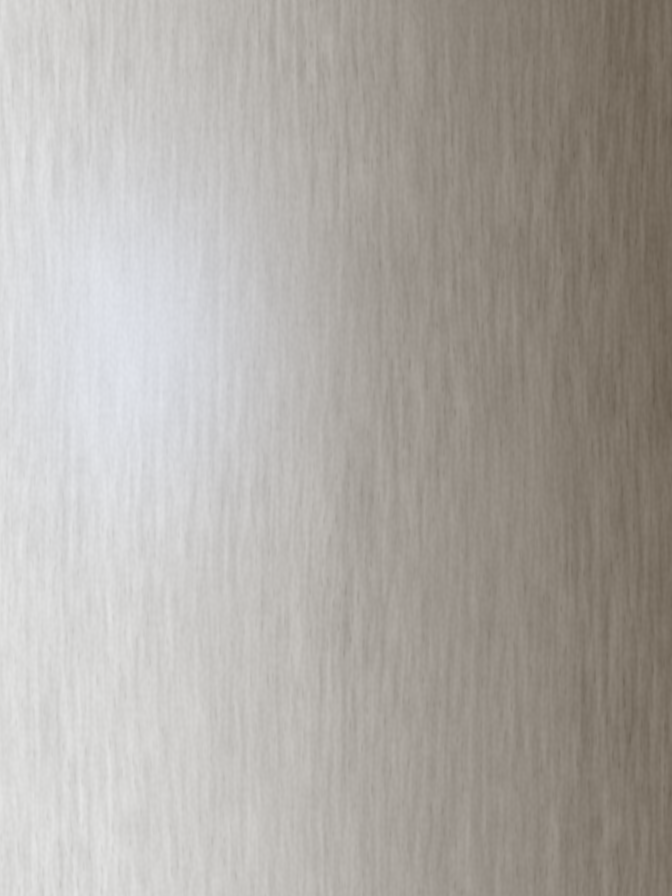
Write a WebGL 1 fragment shader that draws this texture.

```glsl
precision highp float;

uniform vec2 u_resolution;

// Colours
const vec3 SHADE_COLOUR = vec3(0.465, 0.425, 0.375);
const vec3 LIGHT_COLOUR = vec3(0.842, 0.840, 0.834);
const vec3 SHEEN_COLOUR = vec3(0.012, 0.024, 0.055);

// Lighting, in units of the canvas width
const float LIGHT_LEFT = 1.09;
const float LIGHT_FALL = 1.10;
const float LIGHT_SWELL = 0.07;
const float LIGHT_TILT = 0.16;
const vec2 SHEEN_CENTRE = vec2(0.21, 0.83);
const vec2 SHEEN_SIZE = vec2(0.22, 0.27);
const float SHEEN_GAIN = 0.13;

// Grain: cells across and along, then strength
const vec2 STREAK_SCALE = vec2(92.0, 6.0);
const vec2 FIBRE_SCALE = vec2(165.0, 24.0);
const vec2 BAND_SCALE = vec2(19.0, 0.9);
const vec2 SPECKLE_SCALE = vec2(160.0, 110.0);
const vec2 PORE_SCALE = vec2(115.0, 32.0);
const float STREAK_GAIN = 0.055;
const float FIBRE_GAIN = 0.040;
const float BAND_GAIN = 0.022;
const float SPECKLE_GAIN = 0.022;
const float PORE_GAIN = 0.026;
const float PORE_SHARE = 0.20;
const float GRAIN_BEND = 0.016;

float hash(vec2 p) {
  vec3 q = fract(vec3(p.xyx) * 0.1031);
  q += dot(q, q.yzx + 33.33);
  return fract((q.x + q.y) * q.z);
}

float cornerSlope(vec2 cell, vec2 offset) {
  float angle = 6.28318 * hash(cell);
  return dot(vec2(cos(angle), sin(angle)), offset);
}

float gradientNoise(vec2 p) {
  vec2 i = floor(p);
  vec2 f = p - i;
  vec2 u = f * f * f * (f * (f * 6.0 - 15.0) + 10.0);
  vec2 e = vec2(1.0, 0.0);
  float low = mix(cornerSlope(i, f), cornerSlope(i + e.xy, f - e.xy), u.x);
  float high = mix(cornerSlope(i + e.yx, f - e.yx), cornerSlope(i + e.xx, f - e.xx), u.x);
  return mix(low, high, u.y);
}

// Short soft dashes, one candidate per cell, columns staggered
float pores(vec2 p) {
  p.y += 7.0 * hash(vec2(floor(p.x), 91.0));
  vec2 cell = floor(p);
  vec2 centre = vec2(0.35 + 0.3 * hash(cell + 13.0), 0.5);
  vec2 d = (p - cell - centre) / vec2(0.33, 0.28 + 0.2 * hash(cell + 41.0));
  float present = step(hash(cell + 67.0), PORE_SHARE);
  return present * (1.0 - smoothstep(0.2, 1.0, length(d)));
}

void main() {
  vec2 p = gl_FragCoord.xy / u_resolution.x;
  float height = gl_FragCoord.y / u_resolution.y;

  // Broad light from the left, with a soft cool reflection
  vec2 toSheen = (p - SHEEN_CENTRE) / SHEEN_SIZE;
  float sheen = exp(-dot(toSheen, toSheen));
  float light = LIGHT_LEFT - LIGHT_FALL * p.x;
  light += LIGHT_SWELL * sin(6.28318 * clamp(p.x - 0.1, 0.0, 0.5));
  light += LIGHT_TILT * (0.5 - height) + SHEEN_GAIN * sheen;
  light = clamp(light, -0.02, 1.03);
  vec3 colour = mix(SHADE_COLOUR, LIGHT_COLOUR, light) + SHEEN_COLOUR * sheen;

  // Gently bent lengthwise grain
  vec2 g = p;
  g.x += GRAIN_BEND * gradientNoise(p * vec2(2.5, 1.3) + 17.0);
  float patches = 0.9 + 0.5 * gradientNoise(p * vec2(5.0, 2.5) + 29.0);
  float grain = STREAK_GAIN * gradientNoise(g * STREAK_SCALE + 3.0);
  grain += FIBRE_GAIN * gradientNoise(g * FIBRE_SCALE + 47.0);
  grain -= PORE_GAIN * pores(g * PORE_SCALE);
  grain *= patches;
  grain += BAND_GAIN * gradientNoise(g * BAND_SCALE + 61.0);

  // The reflection washes out the grain
  grain *= 1.0 - 0.6 * sheen;
  grain += SPECKLE_GAIN * gradientNoise(p * SPECKLE_SCALE + 83.0);
  colour += grain * vec3(1.0, 1.02, 1.05);

  gl_FragColor = vec4(clamp(colour, 0.0, 1.0), 1.0);
}
```
